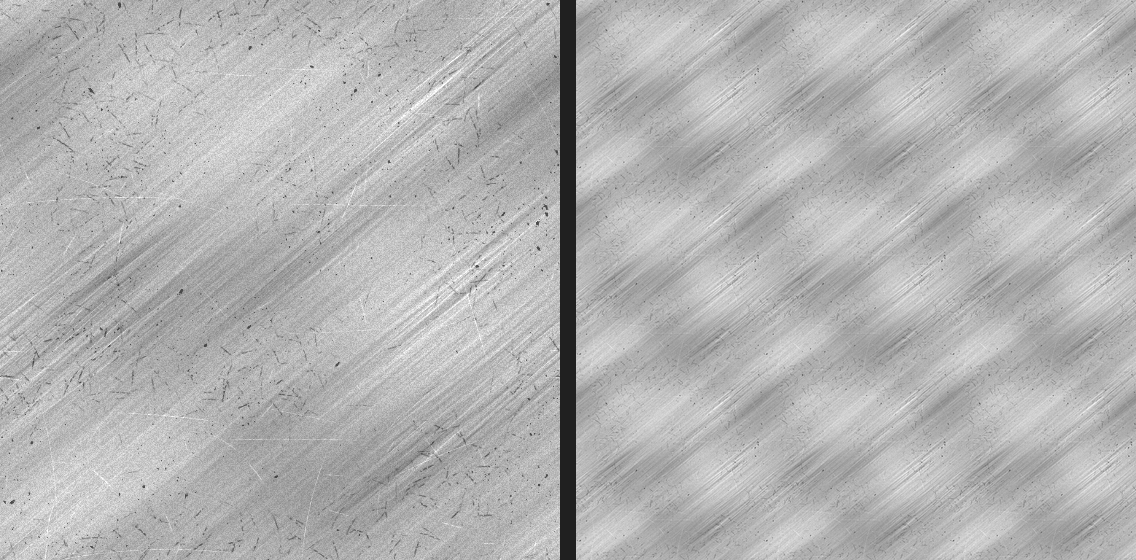
Left, the tile; right, the same tile 3 across and 3 down.
Reproduce this texture procedurally as a Shadertoy shader.

```glsl
// Worn brushed steel: soft diagonal sheen, stretched noise for the brushing,
// fine grain, clustered dark pits and scuffs, and thin light scratches.
// Sheared noise lattices and wrapped cells make every layer tile.

const float TAU = 6.283185;
const float BASE_GREY = 0.712;
const float SHEEN = 0.047;          // broad light and dark areas
const float BAND = 0.085;           // wide brushed bands
const float STREAK = 0.068;         // narrow brush marks
const float HAIRLINE = 0.11;        // brightest brush marks
const float GRAIN = 0.16;
const float GRAIN_CELLS = 768.0;
const float SCUFF_DEPTH = 0.33;
const float SCRATCH_LIGHT = 0.20;
const float PIT_GREY = 0.22;
const float SLOPE = 0.75;           // rise over run, in eighths
const float STEEP_SLOPE = 0.875;    // rows across the brush are multiples of 8

// Wraps whole numbers into 0..n-1
float wrap(float k, float n) { return k - n * floor((k + 0.5) / n); }
vec2 wrap(vec2 k, float n) { return k - n * floor((k + 0.5) / n); }

// Integer hash giving three values in 0..1
vec3 hash3(vec2 cell, float seed) {
    uvec3 v = uvec3(vec3(cell, seed) + 0.5) * 1664525u + 1013904223u;
    v.x += v.y * v.z; v.y += v.z * v.x; v.z += v.x * v.y;
    v ^= v >> 16u;
    v.x += v.y * v.z; v.y += v.z * v.x; v.z += v.x * v.y;
    return vec3(v >> 8u) / 16777216.0;
}

// Lattice value; a step over the right edge shifts the sheared rows back
float latticeValue(vec2 id, vec2 cells, float slope, float seed) {
    float turn = floor((id.x + 0.5) / cells.x);
    id.x -= turn * cells.x;
    id.y = wrap(id.y + turn * slope * cells.y, cells.y);
    return hash3(id, seed).x;
}

// One brushed row; its phase is shared by all rows it joins at the edges
float brushRow(float x, float row, vec2 cells, float slope, float seed) {
    float phase = hash3(vec2(wrap(row, cells.y / 8.0), 7.0), seed + 90.0).x;
    float s = x * cells.x + phase, i = floor(s);
    return mix(latticeValue(vec2(i, row), cells, slope, seed),
               latticeValue(vec2(i + 1.0, row), cells, slope, seed),
               smoothstep(0.0, 1.0, s - i));
}

// Value noise whose long axis follows the slope
float brushNoise(vec2 p, vec2 cells, float slope, float seed) {
    float s = (p.y - slope * p.x) * cells.y, row = floor(s);
    return mix(brushRow(p.x, row, cells, slope, seed),
               brushRow(p.x, row + 1.0, cells, slope, seed),
               smoothstep(0.0, 1.0, s - row));
}

float tileNoise(vec2 p, float cells, float seed) {
    vec2 q = p * cells, id = floor(q), f = smoothstep(0.0, 1.0, q - id);
    vec2 a = wrap(id, cells), b = wrap(id + 1.0, cells);
    return mix(mix(hash3(a, seed).x, hash3(vec2(b.x, a.y), seed).x, f.x),
               mix(hash3(vec2(a.x, b.y), seed).x, hash3(b, seed).x, f.x), f.y);
}

// One slightly bent line per cell; reach is the half length in cells
float scratches(vec2 p, float cells, float reach, float width,
                float spread, float share, float seed) {
    vec2 g = p * cells, base = floor(g);
    float ink = 0.0;
    for (int y = -1; y <= 1; y++)
    for (int x = -1; x <= 1; x++) {
        vec2 id = base + vec2(x, y), cell = wrap(id, cells);
        vec3 place = hash3(cell, seed), kind = hash3(cell, seed + 50.0);
        vec2 d = g - id - place.xy;
        float angle = mix(-spread, spread, place.z);
        vec2 dir = vec2(cos(angle), sin(angle));
        float along = dot(d, dir);
        float bend = (kind.x - 0.5) * 0.3 * along * along;
        float across = abs(dot(d, vec2(-dir.y, dir.x)) + bend);
        float len = reach * mix(0.3, 1.0, kind.x);
        float line = 1.0 - smoothstep(0.0, width * cells, across);
        line *= 1.0 - smoothstep(0.4 * len, len, abs(along));
        ink = max(ink, line * step(kind.y, share) * mix(0.4, 1.0, kind.z));
    }
    return ink;
}

// Small ragged, stretched dots, kept inside their cells
float pits(vec2 p, float cells, vec2 radii, float share, float seed) {
    vec2 g = p * cells, id = floor(g), cell = wrap(id, cells);
    vec3 place = hash3(cell, seed), kind = hash3(cell, seed + 50.0);
    vec2 d = (g - id - mix(vec2(0.35), vec2(0.65), place.xy)) / cells;
    d = vec2(d.x + (kind.y - 0.5) * 1.4 * d.y, d.y * mix(0.6, 1.2, kind.z));
    float radius = mix(radii.x, radii.y, kind.x * kind.x * kind.x * kind.x);
    float ragged = (tileNoise(p, 420.0, seed + 9.0) - 0.5) * radius * 1.1;
    float soft = 0.6 / iResolution.y;
    float blot = 1.0 - smoothstep(radius - soft, radius + soft, length(d) + ragged);
    return blot * step(place.z, share);
}

void mainImage(out vec4 fragColor, in vec2 fragCoord) {
    vec2 p = fragCoord / iResolution.xy;

    // Broad sheen, bent by slow noise
    float warp = 0.22 * (tileNoise(p, 4.0, 1.0) - 0.5);
    float sheen = cos(TAU * (2.0 * p.y - p.x - 0.15 + warp))
                + cos(TAU * (p.x + p.y - 0.27 - warp));
    float grey = BASE_GREY + SHEEN * sheen;
    grey += BAND * (brushNoise(p, vec2(3, 16), SLOPE, 2.0) - 0.5);

    // Brush marks, bolder in some places
    float bold = smoothstep(0.35, 0.85, brushNoise(p, vec2(3, 8), SLOPE, 3.0));
    float marks = 0.8 * brushNoise(p, vec2(3, 64), SLOPE, 4.0)
                + brushNoise(p, vec2(4, 136), STEEP_SLOPE, 5.0)
                + brushNoise(p, vec2(5, 208), SLOPE, 6.0)
                + 1.2 * brushNoise(p, vec2(6, 336), STEEP_SLOPE, 7.0) - 2.0;
    grey += STREAK * mix(0.6, 1.5, bold) * marks;
    float hair = smoothstep(0.74, 0.98, brushNoise(p, vec2(4, 200), SLOPE, 8.0))
               + smoothstep(0.76, 0.98, brushNoise(p, vec2(7, 304), STEEP_SLOPE, 9.0));
    grey += HAIRLINE * mix(0.25, 1.0, bold) * hair;

    // Fine grain, livelier where the metal is bright
    float grain = tileNoise(p - 0.5 / GRAIN_CELLS, GRAIN_CELLS, 10.0) - 0.5;
    grain += 0.2 * (tileNoise(p, 300.0, 11.0) - 0.5);
    grey += GRAIN * mix(0.8, 1.15, smoothstep(0.6, 0.85, grey)) * grain;

    // Dark scuffs in clusters and light scratches, broken up by noise
    float worn = smoothstep(0.42, 0.7, tileNoise(p, 6.0, 12.0));
    float broken = smoothstep(0.25, 0.65, tileNoise(p, 300.0, 13.0));
    float scuff = scratches(p, 25.0, 0.9, 0.0024, 1.57, 0.75, 14.0) * worn;
    scuff = max(scuff, scratches(p, 34.0, 0.9, 0.0026, 1.57, 0.6, 22.0) * worn);
    scuff = max(scuff, 0.7 * scratches(p, 15.0, 0.6, 0.0020, 1.57, 0.3, 15.0));
    grey -= SCUFF_DEPTH * scuff * broken;
    float light = scratches(p, 4.0, 0.9, 0.0015, 0.05, 0.5, 16.0)
                + scratches(p, 6.0, 0.8, 0.0015, 1.57, 0.45, 17.0)
                + scratches(p, 18.0, 0.7, 0.0020, 1.57, 0.18, 18.0);
    grey += SCRATCH_LIGHT * light * mix(0.4, 1.0, broken);

    // Pits
    float dirt = smoothstep(0.4, 0.85, tileNoise(p, 7.0, 19.0));
    float pit = max(pits(p, 64.0, vec2(0.0008, 0.0032), 0.008 + 0.13 * dirt, 20.0),
                    pits(p, 144.0, vec2(0.0005, 0.0013), 0.008 + 0.11 * dirt, 21.0));
    grey = mix(grey, PIT_GREY, 0.85 * pit);

    fragColor = vec4(vec3(clamp(grey, 0.0, 1.0)), 1.0);
}
```
